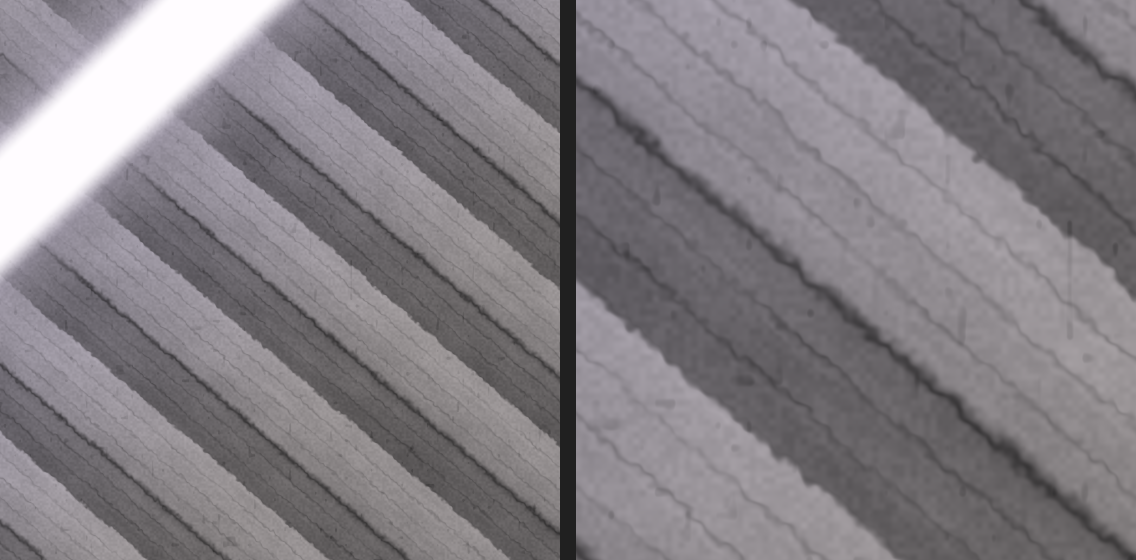
Left: the whole. Right: its middle third, enlarged.
Write a Shadertoy shader that draws this texture.

```glsl
#define SLOPE 0.86        // fall of the slats per unit across
#define REPEATS 3.589     // slat groups per canvas height
#define PHASE 0.094       // offset of the first dark seam
#define LAMP_SLOPE 0.95
#define LAMP_CENTER 0.374
#define LAMP_HALF 0.107
#define SEAM_DEPTH 0.19
#define GROOVE_DEPTH 0.055
#define GRAIN 0.05
#define COOL_TINT vec3(1.0, 0.965, 1.04)
#define WARM_TINT vec3(1.015, 0.98, 0.985)
#define LAMP_COLOR vec3(1.0, 0.99, 1.0)

const int SLATS = 7;
const float TONES[SLATS] = float[](0.425, 0.41, 0.38, 0.61, 0.60, 0.565, 0.53);

float hash(vec2 p) {
    vec3 q = fract(vec3(p.xyx) * 0.1031);
    q += dot(q, q.yzx + 33.33);
    return fract((q.x + q.y) * q.z);
}

float noise(vec2 p) {
    vec2 i = floor(p), f = fract(p);
    f = f * f * (3.0 - 2.0 * f);
    return mix(mix(hash(i), hash(i + vec2(1, 0)), f.x),
               mix(hash(i + vec2(0, 1)), hash(i + vec2(1, 1)), f.x), f.y);
}

float slatTone(float index) {
    float id = mod(index, float(SLATS));
    return TONES[int(id + 0.5) % SLATS] + 0.02 * (hash(vec2(index + 50.0, 7.0)) - 0.5);
}

// Stepped slats: a deep seam once per group, shallow grooves between
float slats(float k, float along) {
    float edge = floor(k + 0.5);
    float e = k - edge;
    float tone = mix(slatTone(edge - 1.0), slatTone(edge), smoothstep(-0.09, 0.09, e));
    bool seam = mod(edge + 0.5, float(SLATS)) < 1.0;
    float wear = 0.5 + noise(vec2(along * 14.0, edge * 3.7 + 200.0));
    float width = seam ? 0.12 + 0.05 * along : 0.065;
    float depth = seam ? SEAM_DEPTH : GROOVE_DEPTH * wear;
    tone -= depth * exp(-e * e / (width * width));
    float lip = (e - 0.17) / 0.08;
    return tone + 0.018 * wear * exp(-lip * lip);
}

void mainImage(out vec4 fragColor, in vec2 fragCoord) {
    vec2 uv = fragCoord / iResolution.xy;
    float down = 1.0 - uv.y;
    float across = down - SLOPE * uv.x - PHASE;
    float along = uv.x + SLOPE * down;

    // Ragged slat edges
    float ragged = (noise(uv * 170.0) - 0.5) * 0.16 + (noise(uv * 45.0 + 9.0) - 0.5) * 0.12;
    float tone = slats(across * REPEATS * float(SLATS) + ragged, along);

    // Relief washes out beside the lamp
    float lampAxis = down + LAMP_SLOPE * uv.x;
    float d = abs(lampAxis - LAMP_CENTER) - LAMP_HALF;
    float upperSide = 1.0 - smoothstep(LAMP_CENTER - 0.02, LAMP_CENTER + 0.02, lampAxis);
    float relief = mix(0.25, 1.0, smoothstep(0.0, 0.2, d)) * (1.0 - 0.3 * upperSide);
    tone = mix(0.52 + 0.04 * upperSide, tone, relief);
    tone *= 1.03 - 0.09 * smoothstep(0.5, 1.8, lampAxis);

    // Grain, streaks along the slats and sparse pits
    tone += GRAIN * (noise(uv * 260.0) - 0.5);
    tone += 0.035 * (noise(vec2(along * 9.0, across * 60.0) + 80.0) - 0.5);
    tone += 0.03 * (noise(uv * 22.0 + 31.0) - 0.5);
    tone -= 0.06 * smoothstep(0.86, 0.98, noise(uv * vec2(110.0, 75.0) + 17.0));

    // Lamp strip with its halo
    vec3 color = tone * mix(COOL_TINT, WARM_TINT, smoothstep(0.1, 0.9, d));
    color += vec3(0.11, 0.10, 0.13) * exp(-max(d, 0.0) / 0.045);
    color = mix(color, LAMP_COLOR, 1.0 - smoothstep(-0.025, 0.04, d));
    fragColor = vec4(clamp(color, 0.0, 1.0), 1.0);
}
```
